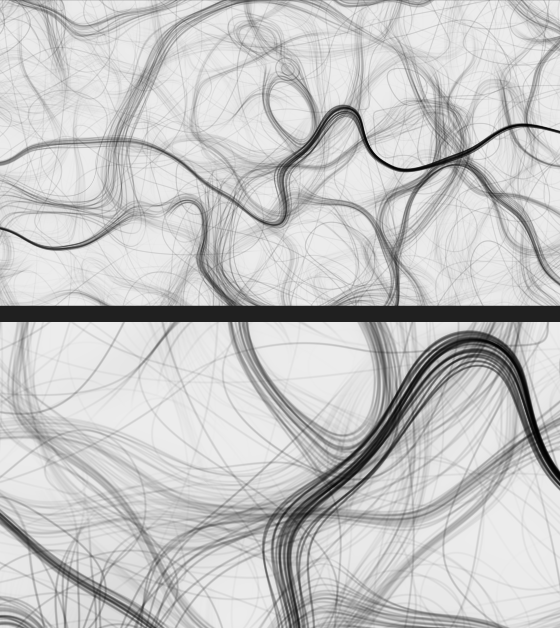
Top, the full canvas; bottom, a detail of the centre.
Reproduce this pattern procedurally as a Shadertoy shader.

```glsl
// Ink threads drifting along a flow: dark meandering strands over a faint web of hairs.
#define PAPER 0.925
#define RIVERS 2          // dark strands that cross the canvas
#define BUNDLES 17        // all strands, dark ones first
#define HAIRS 18          // threads in one strand
#define WEB_LAYERS 28     // layers of loose threads
#define HAIR_WIDTH 0.002  // in canvas heights
#define RIVER_INK 0.75
#define WEB_INK 0.30
#define RIVER_TILT 1.5    // higher means straighter dark strands

// Integer hash, three values in 0..1
vec3 hash3(vec3 cell) {
    uvec3 v = uvec3(ivec3(cell) + 4096);
    v = v * 1664525u + 1013904223u;
    v.x += v.y * v.z; v.y += v.z * v.x; v.z += v.x * v.y;
    v ^= v >> 16u;
    v.x += v.y * v.z; v.y += v.z * v.x; v.z += v.x * v.y;
    return vec3(v >> 8u) / 16777216.0;
}

vec2 cornerSlope(vec2 cell, float seed) {
    return 2.6 * hash3(vec3(cell, seed)).xy - 1.3;
}

// Gradient noise: value in x, slope in yz
vec3 noise(vec2 p, float freq, float seed) {
    p = p * freq + 0.37 * seed;
    vec2 i = floor(p), f = p - i, e = vec2(1, 0);
    vec2 u = f * f * f * (f * (f * 6.0 - 15.0) + 10.0);
    vec2 du = 30.0 * f * f * (f * (f - 2.0) + 1.0);
    vec2 ga = cornerSlope(i, seed), gb = cornerSlope(i + e, seed);
    vec2 gc = cornerSlope(i + e.yx, seed), gd = cornerSlope(i + 1.0, seed);
    float a = dot(ga, f), b = dot(gb, f - e);
    float c = dot(gc, f - e.yx), d = dot(gd, f - 1.0);
    float k = a - b - c + d;
    float value = a + u.x * (b - a) + u.y * (c - a) + u.x * u.y * k;
    vec2 slope = ga + u.x * (gb - ga) + u.y * (gc - ga) + u.x * u.y * (ga - gb - gc + gd)
               + du * (u.yx * k + vec2(b, c) - a);
    return vec3(value, slope * freq);
}

// Coverage of one hair; its total ink does not depend on resolution
float hairLine(float dist) {
    float r = max(HAIR_WIDTH, 1.15 / iResolution.y);
    return HAIR_WIDTH / r * (1.0 - smoothstep(0.0, r, dist));
}

vec2 turn(vec2 p, float angle) {
    float c = cos(angle), s = sin(angle);
    return vec2(c * p.x - s * p.y, s * p.x + c * p.y);
}

// One strand: hairs that follow neighbouring contours of a smooth field
float strandInk(vec2 p, int index) {
    float seed = float(index) * 31.0 + 7.0;
    vec3 rnd = hash3(vec3(seed, 5, 9));
    bool river = index < RIVERS;
    vec2 q = river ? p : turn(p, 6.283 * rnd.x);
    float freq = river ? 1.9 : mix(1.0, 2.1, rnd.y);

    vec3 field = noise(q, freq, seed) + 0.22 * noise(q, freq * 2.3, seed + 1.0);
    if (river) field += RIVER_TILT * vec3(p.y - 0.16 - 0.34 * float(index), 0, 1);
    else field.x += 0.3 * (rnd.x - 0.5);

    // Strength and looseness vary along the strand
    float fade = smoothstep(-0.15, 0.3, noise(q, 1.1, seed + 2.0).x);
    float loose = smoothstep(-0.2, 0.45, noise(q, 1.7, seed + 3.0).x);
    float spread = river ? mix(0.012, 0.045, loose) : mix(0.025, 0.085, loose);
    float strength = river ? RIVER_INK * mix(0.3, 1.0, fade)
                           : (0.06 + 0.36 * rnd.z * rnd.z) * fade;
    strength *= smoothstep(0.15, 0.9, length(field.yz));
    if (strength < 0.004 || abs(field.x) > 3.0 * spread + 0.03) return 0.0;

    float body = field.x / spread;
    float ink = 0.25 * exp(-body * body);
    for (int k = 0; k < HAIRS; k++) {
        vec3 h = hash3(vec3(seed, k, 3));
        vec3 strand = field + spread * 1.1 * noise(q, 2.0 + 2.0 * h.z, seed + 4.0 + float(k));
        strand.x += spread * 1.2 * (h.x + h.y - 1.0);
        ink += hairLine(abs(strand.x) / (length(strand.yz) + 0.05));
    }
    return ink * strength;
}

// Loose hairs: sparse contours of many turned fields
float webInk(vec2 p) {
    float ink = 0.0, previous = 0.2;
    for (int i = 0; i < WEB_LAYERS; i++) {
        float seed = float(i) * 13.0 + 701.0;
        vec3 rnd = hash3(vec3(seed, 2, 4));
        vec2 q = turn(p, 6.283 * rnd.x);
        vec3 field = noise(q, mix(0.8, 3.4, rnd.y * rnd.y), seed) + 0.5 * vec3(q.x, 1, 0);
        float level = field.x * 5.5 + rnd.z;
        float pick = hash3(vec3(floor(level), seed, 8)).x;
        float dist = abs(fract(level) - 0.5) / (5.5 * length(field.yz) + 0.2);
        float patchy = smoothstep(-0.15, 0.25, previous);
        ink += WEB_INK * pick * pick * patchy * hairLine(dist);
        previous = field.x - 0.5 * q.x;
    }
    return ink;
}

void mainImage(out vec4 fragColor, in vec2 fragCoord) {
    vec2 p = fragCoord / iResolution.y;
    float ink = webInk(p);
    for (int i = 0; i < BUNDLES; i++) ink += strandInk(p, i);

    // Thin rule along the lower and upper edges
    ink += 0.7 * hairLine(p.y) + 0.4 * hairLine(1.0 - p.y);
    fragColor = vec4(vec3(PAPER * exp(-ink)), 1.0);
}
```
